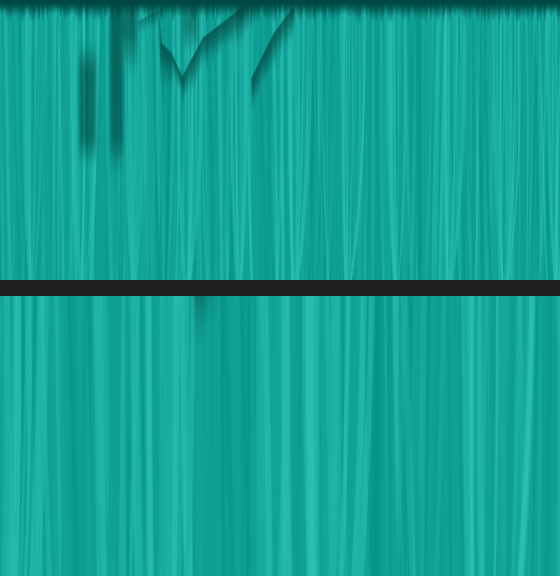
Top: the whole. Bottom: its middle third, enlarged.
This texture is drawn by a Shadertoy shader. Its source:

```glsl
// Teal hair: layers of thin leaning strands with brighter tapering bundles,
// under a dark ragged upper rim. Pointed locks near the top cast
// shadows that are crisp at the lock edge and fade downward.
#define MID_COLOR vec3(0.075, 0.645, 0.60)
#define GAP_COLOR vec3(0.02, 0.575, 0.53)
#define LIGHT_COLOR vec3(0.17, 0.76, 0.71)
#define SHADOW_COLOR vec3(0.0, 0.27, 0.25)
#define LAYERS 7
#define STRAND_OPACITY 0.55
#define BUNDLE_SPACING 0.1875
#define BUNDLE_WIDTH 0.10
#define BUNDLE_STRANDS 11
#define RIM_DEPTH 0.075

float hash(float n) { return fract(sin(n * 12.9898) * 43758.547); }

vec4 hash4(float a, float b) {
    float n = a * 1.37 + b * 7.91;
    return vec4(hash(n), hash(n + 19.3), hash(n + 41.7), hash(n + 73.1));
}

float noise(float x) {
    float f = fract(x);
    return mix(hash(floor(x)), hash(floor(x) + 1.0), f * f * (3.0 - 2.0 * f));
}

// Smooth coverage of a thin line at horizontal distance d
float line(float d, float halfWidth, float pixel) {
    return 1.0 - smoothstep(halfWidth - pixel, halfWidth + pixel, abs(d));
}

// Overlapping strands; returns tone, -1 for gaps and +1 for highlights
float strandTone(vec2 p, float pixel) {
    float tone = 0.7 * noise(p.x * 70.0 + p.y) - 0.5;
    float h = p.y - 0.5;
    for (int k = 0; k < LAYERS; k++) {
        float cell = 0.028 + 0.004 * float(k);
        float base = floor(p.x / cell);
        for (int j = -2; j <= 2; j++) {
            float id = base + float(j);
            vec4 r = hash4(id, float(k) + 3.0);
            float x = (id + r.x) * cell + (r.y - 0.5) * 0.06 * h + (r.z - 0.5) * 0.06 * h * h;
            float shade = 2.5 * hash(id + 31.7 * float(k)) - 1.35;
            float cover = line(p.x - x, mix(0.0015, 0.006, r.w * r.w), pixel);
            tone = mix(tone, shade, STRAND_OPACITY * cover);
        }
    }
    return tone;
}

// Bright bundles, dense on the left and drawn together at the bottom
float addBundles(float tone, vec2 p, float pixel) {
    float base = floor(p.x / BUNDLE_SPACING);
    float taper = 1.0 - 0.75 * pow(1.0 - p.y, 3.0);
    for (int j = -1; j <= 1; j++) {
        float id = base + float(j);
        float root = (id + 0.36 + 0.1 * hash(id + 5.0)) * BUNDLE_SPACING;
        for (int s = 0; s < BUNDLE_STRANDS; s++) {
            vec4 r = hash4(id, float(s) + 57.0);
            float spread = BUNDLE_WIDTH * r.x * r.x - 0.03;
            float x = root + 0.03 + spread * taper + (r.y - 0.5) * 0.02 * p.y;
            float cover = line(p.x - x, mix(0.0015, 0.0045, r.w), pixel);
            tone = mix(tone, 0.3 + 0.95 * r.z, 0.6 * cover);
        }
    }
    return tone;
}

// Shadow below the edge from a to b (a is the left end)
float edgeShadow(vec2 p, vec2 a, vec2 b, float fade, float pixel) {
    float slope = (b.y - a.y) / (b.x - a.x);
    float depth = a.y + slope * (p.x - a.x) - p.y;
    float soft = pixel * sqrt(1.0 + slope * slope);
    float span = smoothstep(a.x - 0.007, a.x, p.x) * (1.0 - smoothstep(b.x, b.x + 0.007, p.x));
    return span * smoothstep(-soft, soft, depth) * (1.0 - smoothstep(0.0, fade, depth));
}

// Blurred upright patch
float softPatch(vec2 p, vec2 center, vec2 halfSize, vec2 blur) {
    vec2 d = 1.0 - smoothstep(halfSize - blur, halfSize + blur, abs(p - center));
    return d.x * d.y;
}

float shadowAmount(vec2 p, float pixel) {
    float comb = noise(p.x * 130.0);
    float depth = 1.0 - p.y;

    // Rim across the top
    float rim = 1.0 - smoothstep(0.005, RIM_DEPTH * (0.7 + 0.6 * comb), depth);

    // Two blurred falls of shadow at the left
    float falls = 0.62 * softPatch(p, vec2(0.313, 0.63), vec2(0.030, 0.17), vec2(0.014, 0.07));
    falls = max(falls, 0.65 * softPatch(p, vec2(0.418, 0.74), vec2(0.024, 0.29), vec2(0.012, 0.09)));
    falls = max(falls, 0.65 * softPatch(p, vec2(0.445, 0.94), vec2(0.045, 0.13), vec2(0.016, 0.10)));
    falls = max(falls, 0.45 * softPatch(p, vec2(0.68, 0.94), vec2(0.028, 0.08), vec2(0.014, 0.06)));

    // Pointed locks: left lock, its tip and right side, then a second lock
    float fade = 0.10 + 0.05 * comb;
    float locks = 0.6 * edgeShadow(p, vec2(0.495, 0.925), vec2(0.573, 0.968), 0.06, pixel);
    locks = max(locks, 0.7 * edgeShadow(p, vec2(0.568, 0.95), vec2(0.580, 0.845), 0.22, pixel));
    locks = max(locks, edgeShadow(p, vec2(0.575, 0.848), vec2(0.612, 0.812), 0.16, pixel));
    locks = max(locks, edgeShadow(p, vec2(0.612, 0.812), vec2(0.651, 0.727), 0.08, pixel));
    locks = max(locks, edgeShadow(p, vec2(0.651, 0.727), vec2(0.724, 0.865), fade, pixel));
    locks = max(locks, edgeShadow(p, vec2(0.724, 0.865), vec2(0.898, 1.0), fade, pixel));
    locks = max(locks, edgeShadow(p, vec2(0.901, 0.727), vec2(0.977, 0.88), fade, pixel));
    locks = max(locks, edgeShadow(p, vec2(0.977, 0.88), vec2(1.05, 0.98), fade, pixel));
    return 1.0 - (1.0 - 0.97 * rim) * (1.0 - max(falls, 0.75 * locks) * (0.85 + 0.15 * comb));
}

void mainImage(out vec4 fragColor, in vec2 fragCoord) {
    vec2 p = fragCoord / iResolution.y;
    float pixel = 1.0 / iResolution.y;
    float tone = clamp(addBundles(strandTone(p, pixel), p, pixel), -1.2, 1.3);
    vec3 color = MID_COLOR + max(tone, 0.0) * (LIGHT_COLOR - MID_COLOR)
               + max(-tone, 0.0) * (GAP_COLOR - MID_COLOR);
    color = mix(color, SHADOW_COLOR, shadowAmount(p, pixel));
    fragColor = vec4(clamp(color, 0.0, 1.0), 1.0);
}
```
